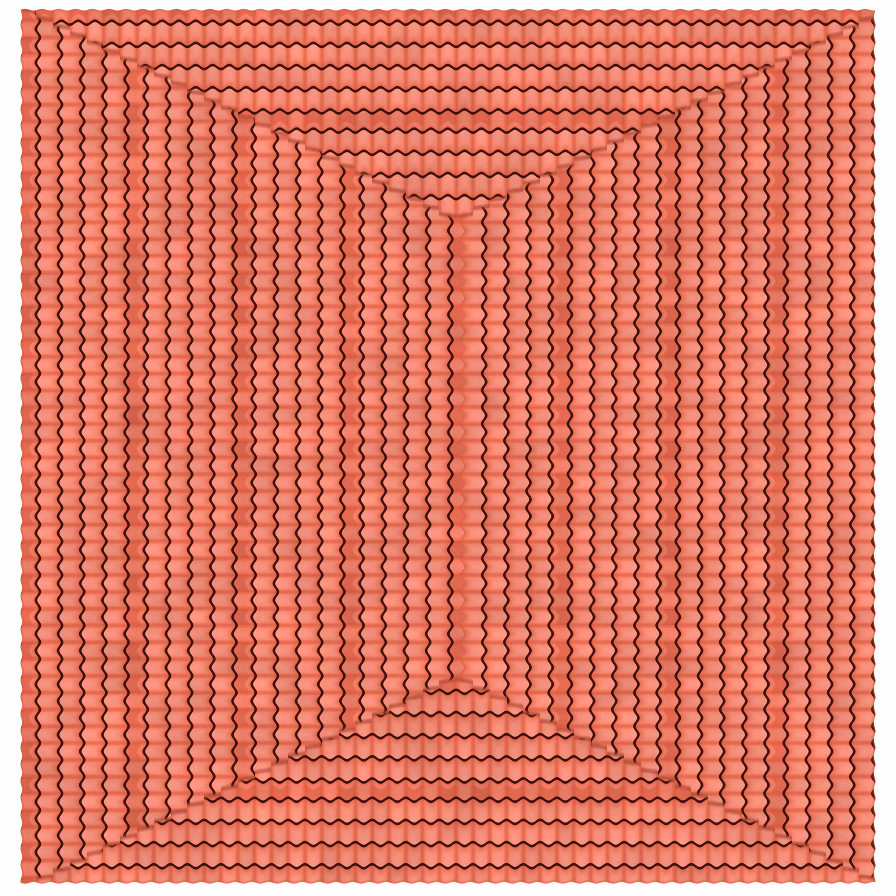
Give the GLSL for this pattern, as a WebGL 2 fragment shader.

```glsl
#version 300 es
precision highp float;

#define GRID 768.0        // design units across the canvas
#define RIDGE_X 391.0     // vertical ridge line
#define HIP_SLOPE 0.488   // fall of the diagonal hips
#define PANEL 92.5        // width of one sheet of tiles
#define COURSE 19.0       // spacing of the dark lips
#define TILE 14.4         // spacing of the rolls along a lip
#define WAVE 1.7          // swing of a lip
#define LIP_WIDTH 1.15    // half width of a dark lip
#define BASE vec3(0.96, 0.52, 0.42)
#define SHADE vec3(0.84, 0.34, 0.24)
#define LIGHT vec3(0.97, 0.60, 0.54)
#define LIP vec3(0.25, 0.06, 0.045)

uniform vec2 u_resolution;
out vec4 fragColor;

float hash(vec2 p) {
  vec3 q = fract(vec3(p.xyx) * 0.1031);
  q += dot(q, q.yzx + 33.33);
  return fract((q.x + q.y) * q.z);
}

float noise(vec2 p) {
  vec2 i = floor(p), f = fract(p);
  f = f * f * (3.0 - 2.0 * f);
  return mix(mix(hash(i), hash(i + vec2(1, 0)), f.x),
             mix(hash(i + vec2(0, 1)), hash(i + vec2(1, 1)), f.x), f.y);
}

// Tiles stepping down the slope (fall) and repeating sideways (along).
vec3 tiles(float fall, float along, float px, float lipStrength) {
  float roll = along / TILE;
  float crest = cos(6.28318 * roll);
  float q = fall - 5.0 + WAVE * crest;
  float panel = floor(q / PANEL);
  float inPanel = q - panel * PANEL;
  float course = min(floor(inPanel / COURSE), 4.0);
  float t = inPanel - course * COURSE;
  float seam = step(3.5, course);
  float depth = mix(COURSE, PANEL - 4.0 * COURSE, seam);
  vec2 id = vec2(panel * 5.0 + course, floor(roll)) + 60.0;

  // Curved roll: light on the crown, dark in the groove
  float crown = 0.5 - 0.5 * crest;
  float groove = abs(fract(roll + 0.5) - 0.5) * TILE;
  vec3 col = mix(BASE, LIGHT, crown * 0.75 * smoothstep(1.0, 8.0, t));
  col = mix(col, SHADE, 0.6 * (1.0 - smoothstep(0.3, 2.2 + px, groove)));
  col = mix(col, SHADE, 0.85 * exp(-t / 3.2));

  // Overlapping sheets leave a darker chequered strip
  float patchTone = 0.3 + 0.4 * step(0.5, fract(roll * 0.5));
  col = mix(col, SHADE, seam * patchTone * smoothstep(4.0, 7.0, t));
  col *= 0.965 + 0.07 * hash(id);

  float edge = min(t, depth - t);
  float lip = 1.0 - smoothstep(LIP_WIDTH - 0.6 * px, LIP_WIDTH + 0.6 * px, edge);
  return mix(col, LIP, lip * lipStrength);
}

void main() {
  vec2 uv = gl_FragCoord.xy / u_resolution;
  vec2 p = vec2(uv.x, 1.0 - uv.y) * GRID;
  float px = GRID / min(u_resolution.x, u_resolution.y);
  float side = p.x - RIDGE_X;
  float ridgeDist = abs(side);

  // Long slopes left and right; the ridge lip shows on the left only
  float ridgeLip = 1.0 - step(0.0, side) * (1.0 - step(10.0, ridgeDist));
  vec3 col = tiles(ridgeDist, p.y - 507.3, px, ridgeLip);

  // Short slopes at both ends, parted by stepped hips
  bool upper = p.y < GRID * 0.5;
  float endFall = upper ? 193.0 - p.y : p.y - 588.0;
  float apexDist = upper ? 188.0 - p.y : p.y - 580.0;
  float steps = (fract(ridgeDist / TILE) - 0.5) * 5.0;
  float hip = apexDist - HIP_SLOPE * ridgeDist + steps;
  vec3 endCol = tiles(endFall, side, px, 1.0);
  col = mix(col, endCol, smoothstep(-0.6 * px, 0.6 * px, hip));
  float hipShadow = 1.0 - smoothstep(0.4, 2.4 + px, abs(hip));
  col = mix(col, SHADE * 0.8, 0.6 * hipShadow);

  // Uneven weathering
  col *= 0.97 + 0.06 * noise(p / vec2(28.0, 22.0));
  col *= 0.985 + 0.03 * noise(p / 3.0);

  // Eaves against a white ground
  vec2 eave = abs(p - vec2(384.0, 382.5)) - vec2(366.0, 374.5);
  eave += 0.7 * cos(6.28318 * p.yx / TILE) + 0.3;
  float outside = max(eave.x, eave.y);
  col = mix(col, SHADE, 0.5 * smoothstep(-3.0, 0.0, outside));
  col = mix(col, vec3(1.0, 0.995, 0.995), smoothstep(-0.6 * px, 0.6 * px, outside));
  fragColor = vec4(clamp(col, 0.0, 1.0), 1.0);
}
```
